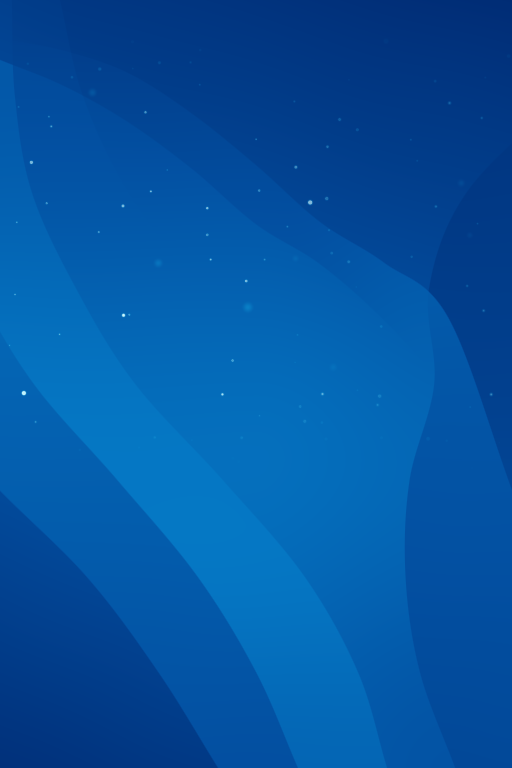
Reproduce this background procedurally as a Shadertoy shader.

```glsl
#define DEEP vec3(0.0, 0.15, 0.43)
#define MIDDLE vec3(0.01, 0.31, 0.63)
#define BRIGHT vec3(0.02, 0.47, 0.77)
#define SPARK vec3(0.78, 0.97, 1.0)
#define MOTE vec3(0.06, 0.62, 0.86)
#define SPARK_RADIUS 0.0052
#define MOTE_RADIUS 0.010
#define HAZE_AMOUNT 0.02

// Ribbon outlines: evenly spaced heights, measured downwards from the top
const float[9] UPPER_VEIL = float[9](.050, .066, .095, .148, .215, .289, .342, .413, .638);
const float[9] LOWER_VEIL = float[9](.078, .112, .159, .220, .292, .344, .417, .510, .620);
// Ribbon outlines: evenly spaced horizontal positions, from top to bottom
const float[9] FAINT_FOLD = float[9](.117, .162, .250, .390, .550, .700, .800, .900, 1.0);
const float[9] RIGHT_FOLD = float[9](1.30, 1.10, .912, .838, .848, .800, .792, .820, .889);
const float[9] LEFT_BAND = float[9](.023, .029, .062, .148, .264, .435, .594, .699, .756);
const float[9] INNER_BAND = float[9](-.23, -.18, -.12, -.045, .066, .229, .385, .500, .582);
const float[9] CORNER = float[9](-.80, -.65, -.50, -.35, -.18, -.02, .168, .309, .426);

// Catmull-Rom curve through nine even knots
float spline(float k[9], float s) {
    float x = clamp(s, 0.0, 1.0) * 8.0;
    int i = min(int(x), 7);
    float f = x - float(i);
    float b = k[i], c = k[i + 1];
    float a = i > 0 ? k[max(i - 1, 0)] : 2.0 * b - c;
    float d = i < 7 ? k[min(i + 2, 8)] : 2.0 * c - b;
    return b + 0.5 * f * (c - a + f * (2.0 * a - 5.0 * b + 4.0 * c - d
         + f * (3.0 * (b - c) + d - a)));
}

// Antialiased coverage of the positive side of an edge
float cover(float d) {
    return clamp(d / max(fwidth(d), 1e-5) + 0.5, 0.0, 1.0);
}

vec3 hash3(vec2 p) {
    vec3 q = fract(p.xyx * vec3(0.1031, 0.1030, 0.0973));
    q += dot(q, q.yxz + 33.33);
    return fract((q.xxy + q.yzz) * q.zyx);
}

float gradientNoise(vec2 p) {
    vec2 i = floor(p), f = fract(p), w = f * f * (3.0 - 2.0 * f);
    vec4 corner;
    for (int n = 0; n < 4; n++) {
        vec2 o = vec2(n & 1, n >> 1);
        corner[n] = dot(hash3(i + o).xy * 2.0 - 1.0, f - o);
    }
    vec2 rows = mix(corner.xz, corner.yw, w.x);
    return mix(rows.x, rows.y, w.y);
}

// One round speck in some cells of a grid; large ones are also brighter
float specks(vec2 p, float cells, float radius, float chance, float seed) {
    vec2 id = floor(p * cells);
    vec3 h = hash3(id + seed);
    float strength = hash3(id + seed + 57.0).x;
    vec2 centre = (id + 0.2 + 0.6 * h.xy) / cells;
    float size = radius * mix(0.55, 1.0, strength);
    float glow = 1.0 - smoothstep(0.0, size, length(p - centre));
    return glow * step(h.z, chance) * mix(0.3, 1.0, strength);
}

// Brightness of the layered ribbons, u to the right and v downwards
float ribbonLight(float u, float v) {
    float belowUpper = cover(v - spline(UPPER_VEIL, u));
    float belowLower = cover(v - spline(LOWER_VEIL, u));

    // Upper veils and the central field
    float sky = 0.24 + 0.85 * v - 0.17 * u;
    float veil = 0.25 + 0.85 * v + 0.08 * smoothstep(0.55, 0.85, u);
    float field = 0.41 + 0.48 * smoothstep(0.05, 0.6, v)
                - 0.24 * smoothstep(0.6, 1.0, v) - 0.1 * smoothstep(0.5, 0.9, u);
    float light = mix(mix(sky, veil, belowUpper), field, belowLower);
    light += 0.04 * cover(spline(FAINT_FOLD, v) - u) * (1.0 - smoothstep(0.08, 0.33, v));

    // Shaded fold on the right
    float fold = mix(0.12 + 0.4 * v, 0.77 - 0.36 * v, belowUpper);
    light = mix(light, fold, cover(u - spline(RIGHT_FOLD, v)));

    // Bright band and the two darker layers under it
    float band = 0.61 + 0.38 * smoothstep(0.08, 0.6, v) - 0.23 * smoothstep(0.68, 1.05, v);
    band = mix(sky + 0.08, band, belowLower);
    light = mix(light, band, cover(spline(LEFT_BAND, v) - u));
    light = mix(light, 1.0 - 0.5 * v, cover(spline(INNER_BAND, v) - u));
    return mix(light, 0.99 - 0.86 * v + 0.25 * u, cover(spline(CORNER, v) - u));
}

void mainImage(out vec4 fragColor, in vec2 fragCoord) {
    vec2 uv = fragCoord / iResolution.xy;
    vec2 p = fragCoord / iResolution.y;
    float v = 1.0 - uv.y;

    // Ribbon colour with a slight haze
    float light = ribbonLight(uv.x, v) + HAZE_AMOUNT * gradientNoise(p * 5.0);
    vec3 color = mix(DEEP, MIDDLE, clamp(light * 2.0, 0.0, 1.0));
    color = mix(color, BRIGHT, clamp(light * 2.0 - 1.0, 0.0, 1.0));

    // Dust drifting through the upper half, densest left of centre
    float dust = smoothstep(0.02, 0.2, v) * (1.0 - smoothstep(0.5, 0.62, v));
    dust *= 1.0 - 0.5 * smoothstep(0.45, 0.7, uv.x);
    color = mix(color, MOTE, 0.55 * dust * specks(p, 11.0, MOTE_RADIUS, 0.22, 3.0));
    for (int i = 0; i < 3; i++) {
        float layer = float(i);
        float glow = specks(p, 9.0 + 8.0 * layer, SPARK_RADIUS / (1.0 + 0.35 * layer),
                            0.34 - 0.08 * layer, 19.0 * layer + 7.0);
        glow = min(1.0, glow * 1.9) * dust / (1.0 + 0.6 * layer);
        color = mix(color, mix(MOTE, SPARK, smoothstep(0.1, 0.7, glow)), glow);
    }
    fragColor = vec4(color, 1.0);
}
```
